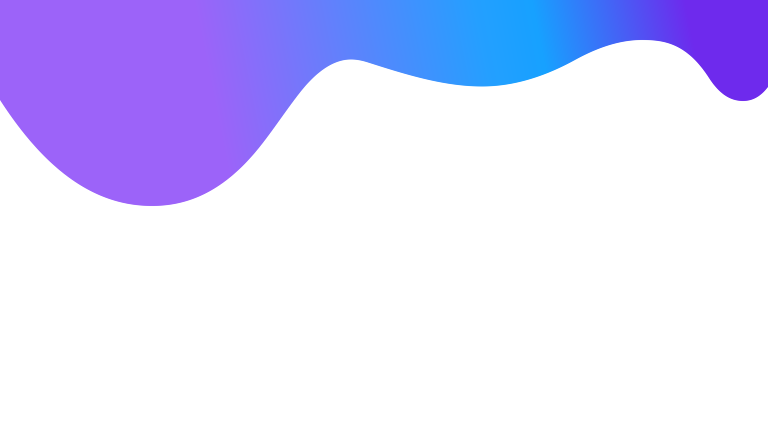
Reproduce this background procedurally as a Shadertoy shader.

```glsl
const vec3 WHITE  = vec3(1.0);
const vec3 LILAC  = vec3(0.61, 0.39, 0.975);
const vec3 AZURE  = vec3(0.14, 0.625, 1.0);
const vec3 SKY    = vec3(0.09, 0.63, 1.0);
const vec3 VIOLET = vec3(0.43, 0.165, 0.93);

// The canvas is this many design units wide
const float DESIGN_WIDTH = 768.0;

// Wave knots: position across, depth below the top, slope
const int KNOT_COUNT = 12;
const vec3 WAVE[KNOT_COUNT] = vec3[KNOT_COUNT](
    vec3(0.0, 100.0, 1.55),
    vec3(152.0, 206.0, 0.0),
    vec3(259.0, 147.8, -1.24),
    vec3(300.0, 92.5, -1.27),
    vec3(351.0, 59.5, 0.0),
    vec3(368.0, 62.5, 0.32),
    vec3(482.0, 86.5, 0.0),
    vec3(575.0, 60.0, -0.55),
    vec3(642.0, 40.0, 0.0),
    vec3(709.0, 78.0, 1.55),
    vec3(743.0, 101.0, 0.0),
    vec3(768.0, 87.0, -1.3)
);

// Cubic curve through two knots with their slopes
float hermite(vec3 a, vec3 b, float x) {
    float span = b.x - a.x;
    float t = clamp((x - a.x) / span, 0.0, 1.0);
    float s = 1.0 - t;
    float level = mix(a.y, b.y, t * t * (3.0 - 2.0 * t));
    return level + span * t * s * (a.z * s - b.z * t);
}

float waveDepth(float x) {
    float depth = WAVE[0].y;
    for (int i = 0; i < KNOT_COUNT - 1; i++) {
        if (x >= WAVE[i].x) depth = hermite(WAVE[i], WAVE[i + 1], x);
    }
    return depth;
}

float ramp(float from, float to, float x) {
    return clamp((x - from) / (to - from), 0.0, 1.0);
}

// Colour bands along a slightly tilted axis
vec3 bandColour(float along) {
    vec3 colour = mix(LILAC, AZURE, ramp(195.0, 475.0, along));
    colour = mix(colour, SKY, ramp(475.0, 530.0, along));
    return mix(colour, VIOLET, ramp(532.0, 685.0, along));
}

// Smooth coverage of the region where inside is positive
float coverage(float inside, float pixel, float slope) {
    float halfEdge = 0.6 * pixel * sqrt(1.0 + slope * slope);
    return smoothstep(-halfEdge, halfEdge, inside);
}

void mainImage(out vec4 fragColor, in vec2 fragCoord) {
    float pixel = DESIGN_WIDTH / iResolution.x;
    float x = fragCoord.x * pixel;
    float depth = (iResolution.y - fragCoord.y) * pixel;

    // Wave edge and its local slope
    float edge = waveDepth(x);
    float slope = (waveDepth(x + 0.5) - waveDepth(x - 0.5));

    vec3 band = bandColour(x - 0.2 * depth);
    vec3 colour = mix(WHITE, band, coverage(edge - depth, pixel, slope));
    fragColor = vec4(colour, 1.0);
}
```
